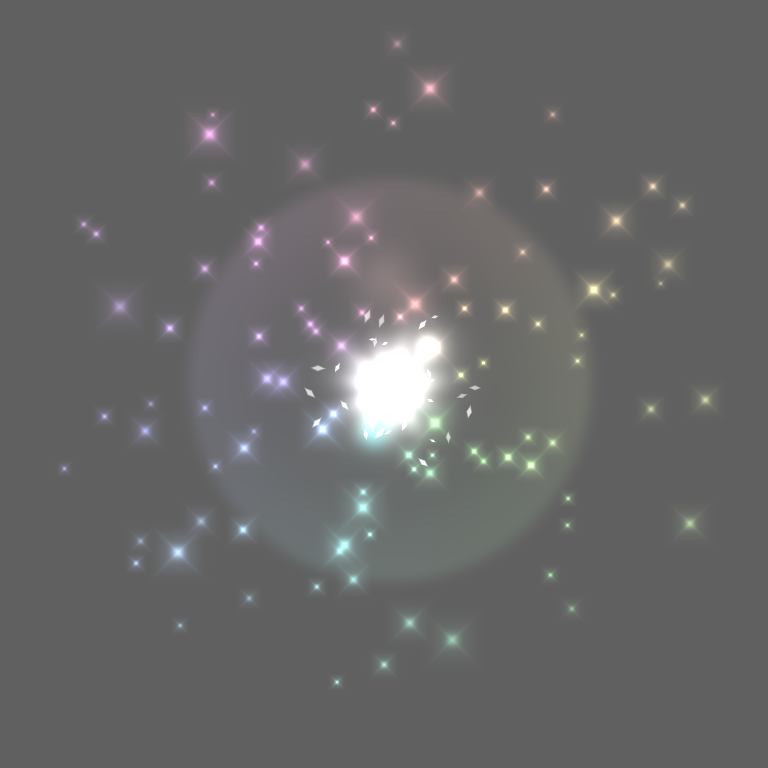
Write a WebGL 1 fragment shader that draws this background.

```glsl
precision highp float;

uniform vec2 u_resolution;

const vec3 BACKGROUND = vec3(0.378);
const vec3 WHITE = vec3(1.0);
const vec2 RING_CENTER = vec2(0.508, 0.505);
const float RING_RADIUS = 0.252;
const float RING_FADE = 0.026;
const float RING_GAIN = 0.075;
const vec2 CORE_CENTER = vec2(0.508, 0.495);
const float CORE_RADIUS = 0.045;
const vec2 FLARE_CENTER = vec2(0.557, 0.549);
const vec2 CYAN_CENTER = vec2(0.487, 0.435);
const vec2 ROSE_CENTER = vec2(0.502, 0.635);
const int STAR_COUNT = 96;
const float STAR_INNER = 0.07;
const float STAR_OUTER = 0.45;
const int SHARD_COUNT = 26;
const vec2 SHARD_SIZE = vec2(0.012, 0.005);
const float GOLDEN_ANGLE = 2.39996;
const float TAU = 6.28319;

float hash(float n) {
    return fract(sin(n * 12.9898 + 4.137) * 43758.5);
}

vec2 polar(float angle, float radius) {
    return radius * vec2(cos(angle), sin(angle));
}

// Pastel wheel: rose at the top, then yellow, green, blue and violet clockwise
vec3 wheelTint(vec2 d, float saturation) {
    float hue = 0.2 - atan(d.y, d.x + 0.00001) / TAU;
    vec3 pure = clamp(abs(mod(hue * 6.0 + vec3(0.0, 4.0, 2.0), 6.0) - 3.0) - 1.0, 0.0, 1.0);
    return mix(WHITE, pure, saturation);
}

float softSpot(vec2 d, float radius) {
    return exp(-dot(d, d) / (radius * radius));
}

// Round heart, square-edged halo and diagonal rays
float starGlow(vec2 d, float size) {
    vec2 a = abs(d) / size;
    float window = max(0.0, 1.0 - max(a.x, a.y));
    float halo = 0.42 * exp(-3.0 * length(a)) * smoothstep(0.0, 0.5, window);
    float rays = 0.26 * exp(-9.0 * abs(a.x - a.y)) * window * window;
    float heart = 0.6 * exp(-32.0 * dot(a, a));
    return halo + rays + heart;
}

vec3 starField(vec2 p) {
    vec3 light = vec3(0.0);
    for (int i = 0; i < STAR_COUNT; i++) {
        float n = float(i);
        float spread = (n + hash(n)) / float(STAR_COUNT);
        float angle = n * GOLDEN_ANGLE + 1.4 * hash(n + 31.0);
        vec2 offset = polar(angle, mix(STAR_INNER, STAR_OUTER, spread));
        float size = mix(0.012, 0.046, pow(hash(n + 67.0), 1.3));
        float gain = mix(1.0, 0.55, spread) * mix(0.5, 1.0, hash(n + 113.0));
        light += gain * wheelTint(offset, 0.42) * starGlow(p - RING_CENTER - offset, size);
    }
    return light;
}

// Slim bright diamonds around the core
float shardField(vec2 p) {
    float light = 0.0;
    for (int i = 0; i < SHARD_COUNT; i++) {
        float n = float(i) + 200.0;
        float angle = n * GOLDEN_ANGLE + hash(n);
        vec2 d = p - CORE_CENTER - polar(angle, mix(0.05, 0.115, hash(n + 41.0)));
        vec2 axis = polar(TAU * hash(n + 83.0), 1.0);
        vec2 q = abs(vec2(dot(d, axis), dot(d, vec2(-axis.y, axis.x))));
        q /= SHARD_SIZE * mix(0.45, 1.0, hash(n + 127.0));
        float shape = 1.0 - smoothstep(0.45, 1.1, q.x + q.y);
        light += shape * mix(0.25, 0.6, hash(n + 151.0));
    }
    return light;
}

// White centre with a ragged rim and coloured side glows
vec3 coreLight(vec2 p) {
    vec2 d = p - CORE_CENTER;
    float angle = atan(d.y, d.x + 0.00001);
    float ripple = 1.0 + 0.06 * sin(5.0 * angle + 1.0) + 0.04 * sin(11.0 * angle);
    vec3 light = WHITE * 1.5 * softSpot(d, CORE_RADIUS * ripple);
    light += 0.12 * wheelTint(d, 0.2) * softSpot(d, 0.1);
    light += WHITE * (0.55 * softSpot(p - FLARE_CENTER, 0.014) + 0.22 * softSpot(p - FLARE_CENTER, 0.035));
    light += vec3(0.2, 0.42, 0.42) * softSpot(p - CYAN_CENTER, 0.02);
    light += vec3(0.13, 0.09, 0.09) * softSpot(p - ROSE_CENTER, 0.042);
    return light;
}

void main() {
    vec2 p = (gl_FragCoord.xy - 0.5 * u_resolution) / min(u_resolution.x, u_resolution.y) + 0.5;

    // Hollow disc, brightest near its rim
    vec2 d = p - RING_CENTER;
    float r = length(d);
    float ring = smoothstep(0.08, RING_RADIUS, r)
        * (1.0 - smoothstep(RING_RADIUS - 0.005, RING_RADIUS + RING_FADE, r));

    vec3 color = BACKGROUND + RING_GAIN * ring * wheelTint(d, 0.4);
    color += starField(p) + coreLight(p) + shardField(p);
    gl_FragColor = vec4(min(color, WHITE), 1.0);
}
```
